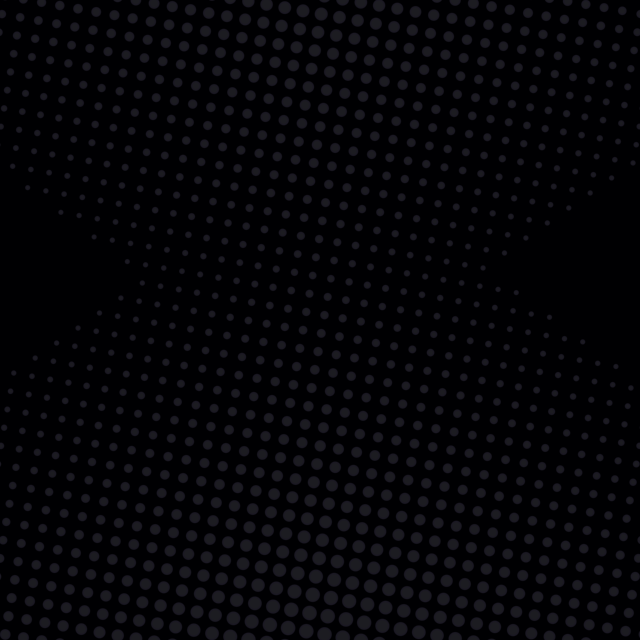
Give the GLSL for this background, as a three.js fragment shader.

```glsl
// Dark halftone: a square lattice of dim violet-grey dots, tilted by ten degrees.
// Dots swell away from a horizontal waist and shrink toward the sides,
// leaving an empty black wedge at the left and the right.

varying vec2 vUv;

// Dot strength: 1 at the waist centre, 0 along the wedge borders.
float dotStrength(vec2 p) {
  vec2 d = abs(p - vec2(0.495, 0.575));
  return 1.0 + d.y / 0.197 - d.x / 0.277;
}

void main() {
  // Tilted lattice: find the centre of the nearest dot.
  float spacing = 0.0289;
  float tilt = radians(10.0);
  vec2 alongRow = vec2(cos(tilt), -sin(tilt));
  vec2 acrossRow = vec2(sin(tilt), cos(tilt));
  vec2 anchor = vec2(0.507, 0.5076);
  vec2 fromAnchor = vUv - anchor;
  vec2 cell = floor(vec2(dot(fromAnchor, alongRow), dot(fromAnchor, acrossRow)) / spacing + 0.5);
  vec2 center = anchor + spacing * (cell.x * alongRow + cell.y * acrossRow);

  // Radius is constant within each dot, so every dot stays round.
  float strength = dotStrength(center);
  float radius = min(0.0038 + 0.0021 * strength, 0.0113);
  float edge = length(vUv - center) - radius;
  float softness = 0.0013;
  float coverage = (1.0 - smoothstep(-softness, softness, edge)) * step(0.0, strength);

  // Grey core with a faint violet rim on near-black.
  vec3 background = vec3(0.0, 0.0, 0.008);
  vec3 core = vec3(0.11, 0.108, 0.13);
  vec3 rim = vec3(0.102, 0.094, 0.135);
  vec3 dotColor = mix(core, rim, smoothstep(-0.0035, -0.001, edge));

  gl_FragColor = vec4(mix(background, dotColor, coverage), 1.0);
}
```
